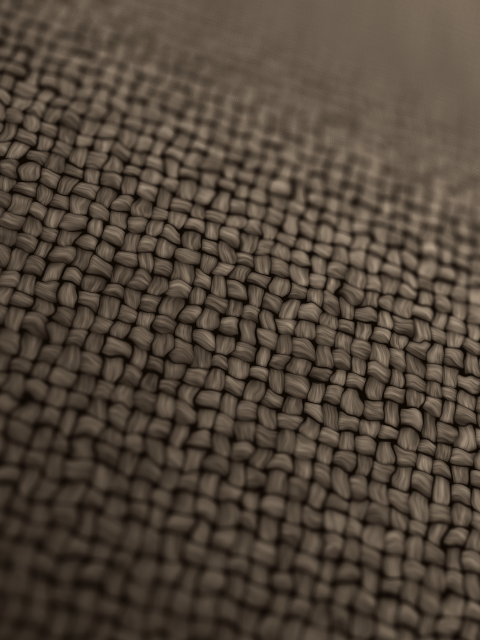
Give the GLSL for this texture, as a WebGL 1 fragment shader.

```glsl
precision highp float;
// Coarse plain-weave cloth seen at a slant, sharp only along a tilted band.
// Warp and weft are rounded threads whose heights alternate per crossing;
// a spiral of samples over a depth-dependent disc gives the lens blur.

uniform vec2 u_resolution;

const float PI = 3.14159265;
const float GOLDEN_ANGLE = 2.3999632;
const int LENS_SAMPLES = 40;
const vec2 FAR_DIRECTION = vec2(0.42, 0.91);
const float PERSPECTIVE = 0.42;
const float MEAN_TONE = 0.66;
const vec3 SHADOW = vec3(0.055, 0.03, 0.012);
const vec3 YARN = vec3(0.50, 0.44, 0.375);

vec2 hashGradient(vec2 cell) {
  float h = fract(sin(dot(cell, vec2(127.1, 311.7))) * 43758.5);
  return vec2(cos(2.0 * PI * h), sin(2.0 * PI * h));
}

// Gradient noise, roughly -0.7 to 0.7
float gradientNoise(vec2 p) {
  vec2 i = floor(p);
  vec2 f = p - i;
  vec2 s = f * f * f * (f * (f * 6.0 - 15.0) + 10.0);
  vec2 e = vec2(0.0, 1.0);
  float a = dot(hashGradient(i), f);
  float b = dot(hashGradient(i + e.yx), f - e.yx);
  float c = dot(hashGradient(i + e.xy), f - e.xy);
  float d = dot(hashGradient(i + e.yy), f - e.yy);
  return mix(mix(a, b, s.x), mix(c, d, s.x), s.y);
}

// Canvas position to thread counts (columns, rows) on the receding cloth
vec2 clothCoords(vec2 p) {
  vec2 flatCoords = vec2(31.8 * p.x - 7.6 * p.y, 10.6 * p.x + 34.1 * p.y);
  return flatCoords / (1.0 - PERSPECTIVE * dot(p, FAR_DIRECTION));
}

vec2 drift(vec2 uv) {
  return vec2(gradientNoise(uv), gradientNoise(uv + 17.3));
}

// Uneven thread spacing, plus the upward bow of each weft crest
vec2 loosen(vec2 uv) {
  uv += 0.4 * drift(uv * 0.55) + 0.2 * drift(uv * 1.3 + 4.7);
  uv.y -= 0.12 * sin(PI * uv.x) * sin(PI * uv.y);
  return uv;
}

// One thread family: q.x runs along it, q.y across. Returns (height, tone).
vec2 thread(vec2 q, float phase, float sideLight) {
  float row = floor(q.y);
  float across = q.y - row - 0.5;
  float over = 0.5 + 0.5 * cos(PI * (q.x - 0.5 + row + phase));
  float seed = row * 3.71 + phase * 41.3;

  float swell = gradientNoise(vec2(q.x * 0.8, seed + 9.4));
  float halfWidth = mix(0.29, 0.50, over) * (1.0 + 0.4 * swell);
  float t = clamp(across / halfWidth, -1.0, 1.0);
  float profile = sqrt(1.0 - t * t);

  // Plies and fine fibres, slanted slightly by the twist
  float ply = gradientNoise(vec2(q.x * 0.9 + seed, across * 5.0 + q.x * 0.6));
  float fibre = gradientNoise(vec2(q.x * 1.6 + seed, across * 14.0 + q.x * 1.8));
  float dye = gradientNoise(vec2(q.x * 0.45 + 5.2, seed));

  float tone = (0.2 + 0.9 * profile) * smoothstep(0.0, 0.9, over);
  tone *= 1.0 + 0.5 * ply + 0.36 * fibre + 0.4 * dye + sideLight * t;
  tone *= smoothstep(0.0, 0.4, profile);
  return vec2(0.95 * over + 0.5 * profile, tone);
}

// Brightness of the weave, with dark creases where threads pass under
float weaveTone(vec2 uv) {
  uv = loosen(uv);
  vec2 weft = thread(uv, 0.0, 0.2);
  vec2 warp = thread(uv.yx, 1.0, 0.08);
  float lead = weft.x - warp.x;
  float tone = mix(warp.y, weft.y, smoothstep(-0.08, 0.08, lead));
  return tone * mix(0.55, 1.0, smoothstep(0.0, 0.4, abs(lead)));
}

// Blur radius for a signed distance from the focal band
float blurRadius(float depth) {
  float away = max(abs(depth) - 0.08, 0.0);
  float spread = depth > 0.0 ? away * (0.018 + 0.11 * away) : 0.02 * away;
  return 0.0009 + spread;
}

void main() {
  vec2 p = (gl_FragCoord.xy - 0.5 * u_resolution) / u_resolution.y;
  float depth = dot(p, FAR_DIRECTION);
  float radius = blurRadius(depth);

  // Average the cloth over the lens disc
  float tone = 0.0;
  for (int i = 0; i < LENS_SAMPLES; i++) {
    float n = float(i);
    float r = radius * sqrt((n + 0.5) / float(LENS_SAMPLES));
    vec2 offset = r * vec2(cos(n * GOLDEN_ANGLE), sin(n * GOLDEN_ANGLE));
    tone += weaveTone(clothCoords(p + offset));
  }
  tone /= float(LENS_SAMPLES);

  // Beyond the blur limit only soft streaks along the warp remain
  vec2 uv = clothCoords(p);
  float streak = 1.0 + 0.12 * gradientNoise(uv * vec2(0.5, 0.13));
  tone = mix(tone, MEAN_TONE * streak, 0.85 * smoothstep(0.26, 0.5, depth));

  // Lamp light from the upper right, strongest on the far cloth
  float farGlow = max(depth, 0.0);
  float light = 0.78 + dot(p, vec2(0.54)) + 0.4 * farGlow * farGlow;
  gl_FragColor = vec4(mix(SHADOW, YARN, tone * light), 1.0);
}
```
